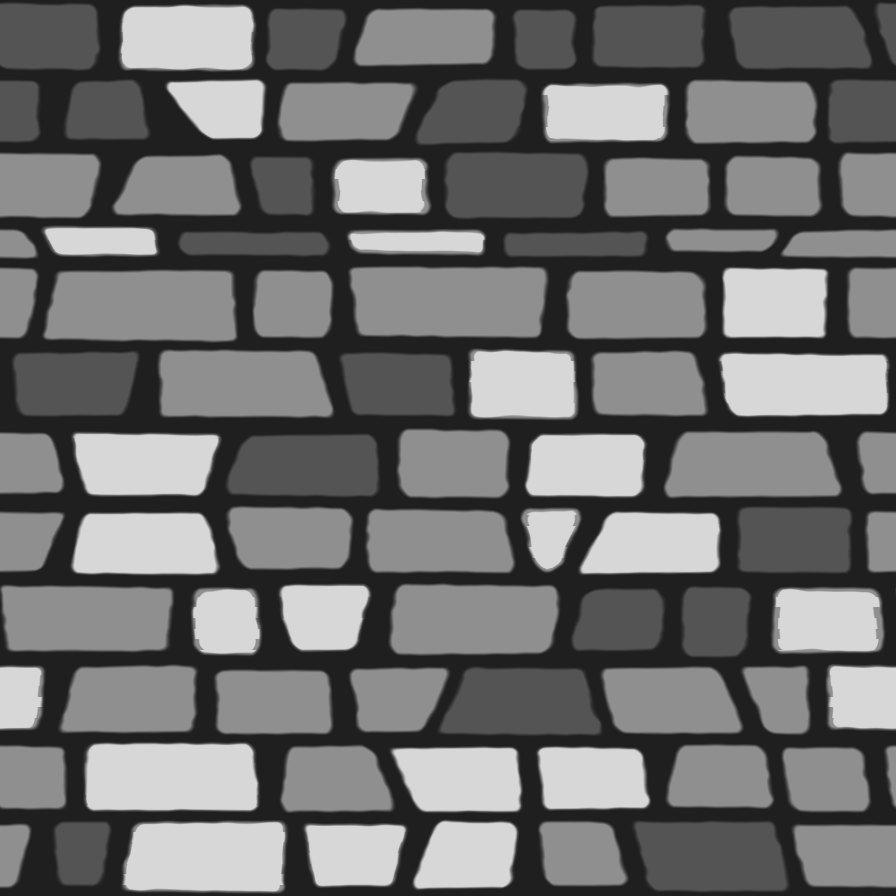
A WebGL 1 fragment shader for this texture:

```glsl
precision highp float;
// A seamless dry-stone wall in flat greys: twelve courses of six or seven blocks.
// Joints are jittered and leaned by hashes; every block is a rounded, wedged quad
// with brushed sides, and pale blocks show ragged grey wear along their rims.

uniform vec2 u_resolution;

const float COURSES = 12.0;
const vec3 MORTAR = vec3(0.12);
const vec3 DARK_STONE = vec3(0.33);
const vec3 MID_STONE = vec3(0.56);
const vec3 PALE_STONE = vec3(0.845);

float hash(vec2 p) {
  vec3 q = fract(p.xyx * 0.1031);
  q += dot(q, q.yzx + 33.33);
  return fract((q.x + q.y) * q.z);
}

// Random value of one block or joint; salt selects an independent trait.
float trait(vec2 id, float salt) {
  return hash(id * 3.17 + vec2(salt * 17.3, salt * 7.9) + 5.0);
}

float noise(vec2 p) {
  vec2 i = floor(p);
  vec2 f = fract(p);
  f = f * f * (3.0 - 2.0 * f);
  float low = mix(hash(i), hash(i + vec2(1.0, 0.0)), f.x);
  float high = mix(hash(i + vec2(0.0, 1.0)), hash(i + 1.0), f.x);
  return mix(low, high, f.y);
}

// Bottom of a course: even spacing from both ends leaves course 8 thin.
float courseBottom(float row) {
  float even = row < 8.5 ? row * 1.058 : COURSES - (COURSES - row) * 0.983;
  return even + 0.07 * (trait(vec2(mod(row, COURSES), 0.0), 1.0) - 0.5);
}

float blockCount(float row) {
  return abs(row - 6.5) < 2.0 ? 6.0 : 7.0;
}

// Horizontal place of a leaning joint; rise runs from -0.5 to 0.5 in a course.
float jointX(float column, float row, float count, float rise) {
  vec2 id = vec2(mod(column, count), row);
  float lean = 2.0 * trait(id, 2.0) - 1.0;
  float shift = 0.58 * (trait(id, 3.0) - 0.5) + trait(vec2(0.0, row), 4.0);
  return (column + shift) * COURSES / count + 0.5 * lean * lean * lean * rise;
}

// Gap beside a block, sometimes opening into a wedge toward one end.
float sideGap(vec2 id, float salt, float rise) {
  float wedge = trait(id, salt);
  float end = trait(id, salt + 1.0) < 0.5 ? 0.5 - rise : 0.5 + rise;
  return 0.06 + 0.07 * trait(id, salt + 2.0) + 0.3 * pow(wedge, 4.0) * end;
}

// Gap above or below a block, with a slight tilt along its length.
float bedGap(vec2 id, float salt, float along) {
  float tilt = (trait(id, salt) - 0.5) * (along - 0.5);
  return 0.045 + 0.09 * trait(id, salt + 1.0) + 0.07 * tilt;
}

float roundedEdge(vec2 edge, float radius) {
  vec2 q = edge + radius;
  return length(max(q, 0.0)) + min(max(q.x, q.y), 0.0) - radius;
}

void main() {
  vec2 p = gl_FragCoord.xy / u_resolution * COURSES;
  float pixel = COURSES / u_resolution.y;

  // Find the course, then the block between two leaning joints.
  float course = floor(p.y);
  course += step(courseBottom(course + 1.0), p.y) - step(p.y, courseBottom(course));
  float bottom = courseBottom(course);
  float top = courseBottom(course + 1.0);
  float rise = (p.y - bottom) / (top - bottom) - 0.5;
  float row = mod(course, COURSES);
  float count = blockCount(row);
  float column = floor(p.x * count / COURSES - trait(vec2(0.0, row), 4.0));
  column += step(jointX(column + 1.0, row, count, rise), p.x)
          - step(p.x, jointX(column, row, count, rise));
  float left = jointX(column, row, count, rise);
  float right = jointX(column + 1.0, row, count, rise);
  vec2 id = vec2(mod(column, count), row);
  float along = (p.x - left) / (right - left);

  // Signed distances to the sides and beds, roughened by hand-drawn wobble.
  vec2 local = vec2(p.x - left, p.y - bottom) + id * 9.0;
  vec2 edge = vec2(
    max(left + sideGap(id, 5.0, rise) - p.x, p.x - right + sideGap(id, 8.0, rise)),
    max(bottom + bedGap(id, 11.0, along) - p.y, p.y - top + bedGap(id, 13.0, along)));
  float wobble = noise(local * 5.0) - 0.5;
  edge += vec2(0.04, 0.02) * wobble;
  float radius = mix(0.08, 0.2, trait(id, 15.0));
  float outline = roundedEdge(edge, radius);

  // Brushed sides are softer than the crisp beds.
  float brushed = smoothstep(-0.15, 0.0, edge.x) * noise(local * vec2(2.0, 9.0));
  float softness = 0.025 + 0.08 * brushed + pixel;
  float cover = 1.0 - smoothstep(-softness, 0.5 * pixel + 0.012, outline);

  // Stepped, ragged rims of grey on the pale blocks.
  float strokes = hash(vec2(floor(local.y * 7.0), id.x + 11.0 * id.y));
  vec2 wear = vec2(0.14 * strokes, 0.07 * noise(local * 3.0)) * trait(id, 16.0);
  float paleEdge = roundedEdge(edge + wear, radius);
  float pale = 1.0 - smoothstep(-pixel, pixel, paleEdge + 0.008);

  float tone = trait(id, 17.0);
  vec3 stone = tone < 0.24 ? DARK_STONE : MID_STONE;
  stone = mix(stone, PALE_STONE, pale * step(0.77, tone));
  gl_FragColor = vec4(mix(MORTAR, stone, cover), 1.0);
}
```
